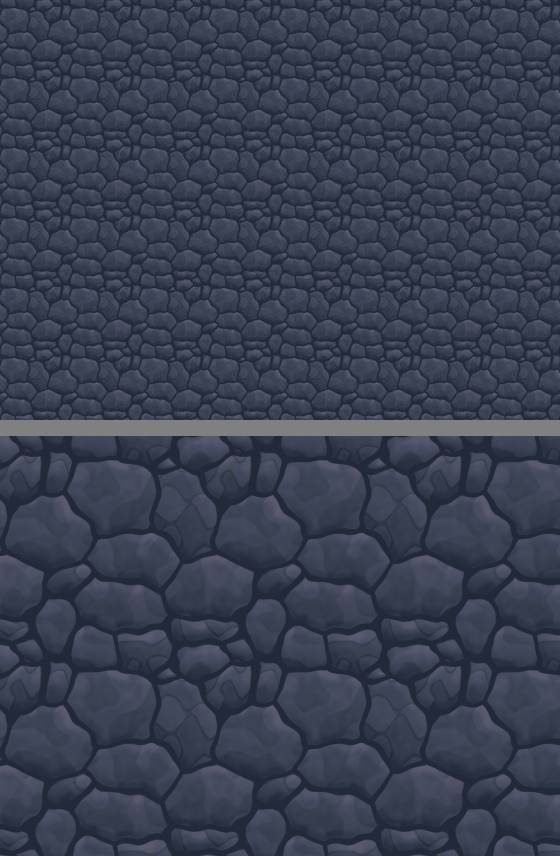
Top: the whole. Bottom: its middle third, enlarged.
Give the GLSL for this texture, as a Shadertoy shader.

```glsl
// Cobbled wall of slate-blue stones: one square tile repeated 8 across, 6 down.
// Tilted ellipses compete like Voronoi cells, leaving dark joints between them;
// rim light, creased planes and cracks from gradient noise shade each stone.

const vec2 REPEATS = vec2(8.0, 6.0);
const vec2 TILE_ORIGIN = vec2(0.667, 0.0);
const int STONES = 16;

// Stone layout within a tile, y pointing down
const vec2 CENTRE[STONES] = vec2[STONES](
    vec2(0.53, 0.29), vec2(0.88, 0.36), vec2(0.25, 0.45), vec2(0.65, 0.59),
    vec2(0.99, 0.72), vec2(0.57, 0.80), vec2(0.34, 0.69), vec2(0.265, 0.90),
    vec2(0.45, 0.02), vec2(0.68, 0.02), vec2(0.96, 0.08), vec2(0.10, 0.19),
    vec2(0.265, 0.18), vec2(0.97, 0.925), vec2(0.14, 0.03), vec2(0.82, 0.13));
const vec2 RADII[STONES] = vec2[STONES](
    vec2(0.21, 0.17), vec2(0.12, 0.23), vec2(0.20, 0.155), vec2(0.21, 0.125),
    vec2(0.20, 0.14), vec2(0.22, 0.115), vec2(0.085, 0.05), vec2(0.065, 0.14),
    vec2(0.10, 0.09), vec2(0.12, 0.09), vec2(0.14, 0.07), vec2(0.13, 0.09),
    vec2(0.055, 0.09), vec2(0.14, 0.045), vec2(0.07, 0.05), vec2(0.05, 0.04));
const float TILT[STONES] = float[STONES](
    0.0, -0.2, -0.3, 0.1, -0.25, 0.12, -0.4, 0.3,
    0.1, 0.1, -0.3, -0.3, 0.3, 0.05, 0.2, 0.4);

struct Stone {
    float depth;   // distance inward from the outline
    vec2 local;    // offset from the centre
    vec2 scaled;   // offset relative to the stone's size
    float id;
};

float hash(vec2 p) {
    vec3 q = fract(p.xyx * vec3(0.1031, 0.1030, 0.0973));
    q += dot(q, q.yzx + 33.33);
    return fract((q.x + q.y) * q.z);
}

float cornerSlope(vec2 cell, vec2 offset, float period) {
    float angle = 6.2832 * hash(mod(cell, period) + 3.0);
    return dot(vec2(cos(angle), sin(angle)), offset);
}

// Gradient noise that wraps after the given number of cells
float noise(vec2 p, float period) {
    vec2 i = floor(p), f = p - i;
    vec2 w = f * f * f * (f * (f * 6.0 - 15.0) + 10.0);
    vec2 e = vec2(1.0, 0.0);
    float top = mix(cornerSlope(i, f, period),
                    cornerSlope(i + e, f - e, period), w.x);
    float low = mix(cornerSlope(i + e.yx, f - e.yx, period),
                    cornerSlope(i + 1.0, f - 1.0, period), w.x);
    return mix(top, low, w.y);
}

vec2 rotate(vec2 p, float angle) {
    float c = cos(angle), s = sin(angle);
    return vec2(c * p.x + s * p.y, c * p.y - s * p.x);
}

float ellipseDistance(vec2 p, vec2 radii) {
    float k = length(p / radii);
    return k * (k - 1.0) / max(length(p / (radii * radii)), 0.0001);
}

// Nearest stone, trimmed halfway to its closest neighbour
Stone findStone(vec2 p, float jointHalf, float swell) {
    float nearest = 9.0, second = 9.0;
    Stone stone = Stone(0.0, vec2(0.0), vec2(0.0), 0.0);
    for (int i = 0; i < STONES; i++) {
        vec2 d = p - CENTRE[i];
        d -= round(d);
        vec2 q = rotate(d, TILT[i]);
        float s = ellipseDistance(q, RADII[i]);
        if (s < nearest) {
            second = nearest;
            nearest = s;
            stone.local = d;
            stone.scaled = rotate(q / RADII[i], -TILT[i]);
            stone.id = float(i);
        } else {
            second = min(second, s);
        }
    }
    stone.depth = min(0.5 * (second - nearest) - jointHalf, swell - nearest);
    return stone;
}

// Five-step slate ramp from joint to highlight
vec3 slate(float t) {
    float x = clamp(t, 0.0, 1.0) * 4.0;
    vec3 c = mix(vec3(0.13, 0.16, 0.22), vec3(0.17, 0.20, 0.27), min(x, 1.0));
    c = mix(c, vec3(0.22, 0.25, 0.32), clamp(x - 1.0, 0.0, 1.0));
    c = mix(c, vec3(0.27, 0.29, 0.37), clamp(x - 2.0, 0.0, 1.0));
    return mix(c, vec3(0.35, 0.35, 0.44), clamp(x - 3.0, 0.0, 1.0));
}

float stoneTone(Stone s, vec2 light) {
    vec2 seed = vec2(s.id * 7.3, s.id * 3.7);
    float crease = noise(s.local * 8.0 + seed, 128.0);
    float plane = smoothstep(-0.06, 0.06, crease) - 0.5;
    float grain = noise(s.local * 24.0 + seed, 128.0);
    float crack = 1.0 - smoothstep(0.015, 0.07, abs(crease));
    float facing = dot(s.scaled, light) / max(length(s.scaled), 0.3);
    float rim = 1.0 - smoothstep(0.01, 0.055, s.depth);
    float tone = 0.59 + 0.10 * facing + 0.17 * plane + 0.12 * grain;
    tone += rim * (facing > 0.0 ? 0.22 : 0.30) * facing;
    return tone - 0.22 * crack * step(0.45, hash(seed + 11.0));
}

void mainImage(out vec4 fragColor, in vec2 fragCoord) {
    vec2 uv = fragCoord / iResolution.xy;
    vec2 p = fract(vec2(uv.x, 1.0 - uv.y) * REPEATS - TILE_ORIGIN);
    float pixel = REPEATS.y / iResolution.y;

    // Uneven, chipped outlines
    vec2 warp = vec2(noise(p * 9.0, 9.0), noise(p * 9.0 + 4.5, 9.0));
    Stone stone = findStone(p + 0.035 * warp, 0.012, 0.025);

    float cover = smoothstep(-0.7 * pixel, 0.7 * pixel, stone.depth);
    float tone = stoneTone(stone, normalize(vec2(0.25, -1.0)));
    fragColor = vec4(mix(slate(0.03), slate(tone), cover), 1.0);
}
```
